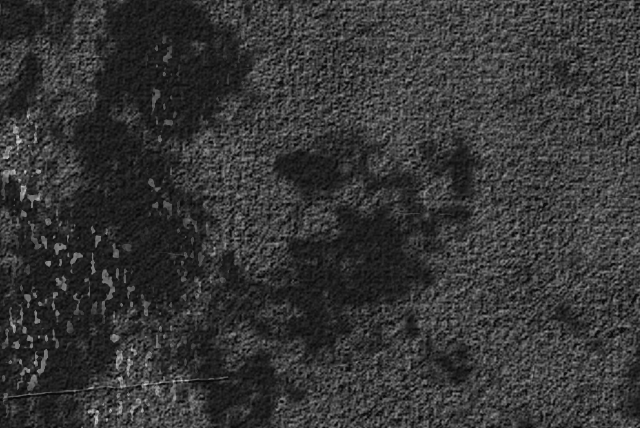
A WebGL 2 fragment shader for this texture:

```glsl
#version 300 es
precision highp float;
// Dark weathered plaster: gritty relief, smooth sooty stains, pale flakes and hairline scratches.

uniform vec2 u_resolution;
out vec4 outColor;

float hash(vec2 p) {
  return fract(sin(dot(p, vec2(127.1, 311.7))) * 43758.5453);
}

float valueNoise(vec2 p) {
  vec2 cell = floor(p);
  vec2 f = fract(p);
  f = f * f * (3.0 - 2.0 * f);
  float low = mix(hash(cell), hash(cell + vec2(1.0, 0.0)), f.x);
  float high = mix(hash(cell + vec2(0.0, 1.0)), hash(cell + vec2(1.0, 1.0)), f.x);
  return mix(low, high, f.y);
}

float fbm(vec2 p) {
  float sum = 0.0;
  float weight = 0.5;
  for (int i = 0; i < 5; i++) {
    sum += weight * valueNoise(p);
    p = mat2(1.6, 1.2, -1.2, 1.6) * p + 17.3;
    weight *= 0.5;
  }
  return sum / 0.97;
}

// Difference of two nearby heights, as lit from the upper left.
float relief(vec2 p, float scale) {
  vec2 q = p * scale;
  return valueNoise(q) - valueNoise(q + vec2(-0.55, 0.65));
}

float stain(vec2 p, vec2 centre, vec2 radius) {
  vec2 d = (p - centre) / radius;
  return exp(-dot(d, d));
}

float segment(vec2 p, vec2 a, vec2 b, float halfWidth, float blur) {
  vec2 along = b - a;
  float t = clamp(dot(p - a, along) / dot(along, along), 0.0, 1.0);
  float d = length(p - a - along * t);
  return 1.0 - smoothstep(halfWidth, halfWidth + blur, d);
}

// Short faint scratches, mostly level, with a few upright ones.
float scratches(vec2 p, float aspect, float blur) {
  float sum = 0.0;
  for (int i = 0; i < 22; i++) {
    float id = float(i);
    vec2 start = vec2(hash(vec2(id, 1.3)) * aspect, hash(vec2(id, 2.7)));
    float angle = (hash(vec2(id, 4.1)) - 0.5) * 0.35;
    angle += 1.4 * step(0.72, hash(vec2(id, 5.9)));
    float span = mix(0.03, 0.15, hash(vec2(id, 7.7)));
    vec2 stop = start + span * vec2(cos(angle), sin(angle));
    float strength = mix(0.3, 1.0, hash(vec2(id, 9.2)));
    sum = max(sum, strength * segment(p, start, stop, 0.0003, blur));
  }
  return sum;
}

// Upright chips of pale paint, gathered in drifts.
float flakes(vec2 p) {
  float drift = smoothstep(0.56, 0.8, valueNoise(p * vec2(13.0, 4.5) + 5.2));
  float chip = valueNoise(p * vec2(120.0, 52.0)) * 0.75 + valueNoise(p * 150.0) * 0.25;
  return drift * smoothstep(0.64, 0.76, chip);
}

void main() {
  vec2 p = gl_FragCoord.xy / u_resolution.y;
  float aspect = u_resolution.x / u_resolution.y;
  float blur = max(0.0022, 1.0 / u_resolution.y);
  float leftSide = 1.0 - smoothstep(0.1, 0.75, p.x);
  vec2 warped = p + 0.012 * (vec2(fbm(p * 18.0), fbm(p * 18.0 + 31.0)) - 0.5);

  // Where the gritty coat survives over the smooth dark ground.
  float coat = fbm(warped * 4.2 + 2.6) + 0.5 * (fbm(p * 26.0) - 0.5);
  coat += 0.05 * (p.x / aspect - 0.4);
  coat += leftSide * 0.2 * (valueNoise(p * vec2(55.0, 9.0)) - 0.55);
  coat -= 0.26 * stain(warped, vec2(0.49, 0.83), vec2(0.13, 0.11));
  coat -= 0.32 * stain(warped, vec2(0.69, 0.62), vec2(0.07, 0.05));
  coat -= 0.14 * stain(warped, vec2(0.08, 0.3), vec2(0.12, 0.2));
  float cover = smoothstep(0.27, 0.52, coat);

  // Tone and fine grain.
  float tone = mix(0.115, 0.262, cover);
  tone += 0.1 * (fbm(p * 7.0 + 40.0) - 0.5) * cover;
  float grain = 0.29 * relief(p, 165.0) + 0.25 * (valueNoise(p * 235.0 + 9.0) - 0.5);
  grain += 0.12 * relief(p + 3.0, 75.0);
  tone += grain * mix(0.28, 1.0, cover);

  // Level brush marks.
  tone += 0.05 * (valueNoise(p * vec2(12.0, 130.0)) - 0.5) * cover;

  // Pale flakes and scratches, broken up by the grit.
  float broken = smoothstep(0.25, 0.6, valueNoise(p * 85.0 + 12.0));
  tone += 0.36 * flakes(p) * mix(0.12, 1.0, leftSide);
  tone += 0.14 * scratches(warped, aspect, blur) * broken;

  // Long crack with a shadow under it.
  vec2 crackStart = vec2(0.0, 0.072);
  vec2 crackEnd = vec2(0.53, 0.121);
  float crack = segment(warped, crackStart, crackEnd, 0.0006, blur);
  float shadow = segment(warped + vec2(0.0, 0.005), crackStart, crackEnd, 0.001, blur);
  tone += 0.24 * crack * mix(0.4, 1.0, broken) - 0.1 * shadow;

  outColor = vec4(vec3(clamp(tone, 0.045, 0.8)), 1.0);
}
```
